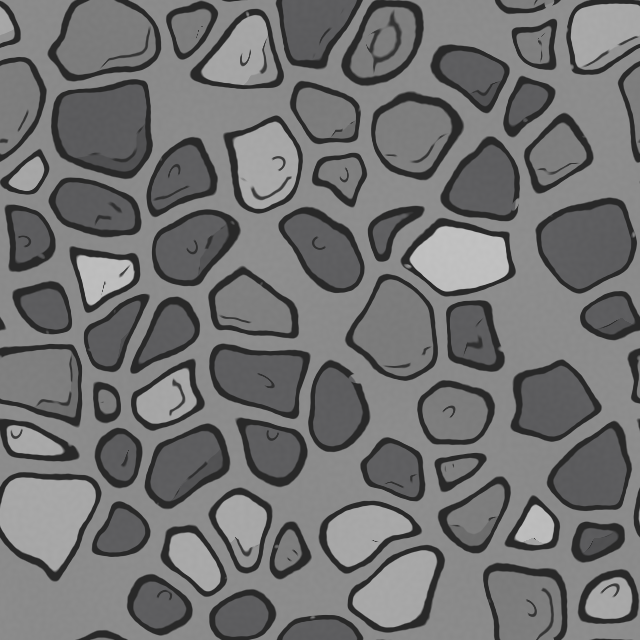
Write a WebGL 1 fragment shader that draws this texture.

```glsl
precision highp float;
// Seamless cartoon paving: grey stones with hand-inked outlines in flat mortar.
// A wrapping, weighted Voronoi diagram gives each stone its rounded distance
// field; gradient noise bends the shapes and roughens and breaks the ink.
uniform vec2 u_resolution;

const float GRID = 9.0;          // stone sites per side of the tile
const float OUTLINE = 0.038;     // half width of the ink, in cells
const vec3 INK = vec3(0.155);
const vec3 MORTAR = vec3(0.545);
const vec3 DARK_STONE = vec3(0.365, 0.365, 0.372);
const vec3 MID_STONE = vec3(0.49);
const vec3 LIGHT_STONE = vec3(0.655);
const vec3 PALE_STONE = vec3(0.745);

vec3 hash3(vec2 c) {
  vec3 q = fract(vec3(c.xyx) * vec3(0.1031, 0.1030, 0.0973));
  q += dot(q, q.yxz + 33.33);
  return fract((q.xxy + q.yzz) * q.zyx);
}

float cornerSlope(vec2 cell, vec2 offset, float period) {
  float angle = 6.2832 * hash3(mod(cell, period) + 3.7).x;
  return dot(vec2(cos(angle), sin(angle)), offset);
}

// Gradient noise, about -0.7 to 0.7, wrapping after a whole period
float gradientNoise(vec2 p, float period) {
  vec2 i = floor(p), f = fract(p), e = vec2(1.0, 0.0);
  vec2 u = f * f * f * (f * (f * 6.0 - 15.0) + 10.0);
  float low = mix(cornerSlope(i, f, period), cornerSlope(i + e, f - e, period), u.x);
  float high = mix(cornerSlope(i + e.yx, f - e.yx, period),
                   cornerSlope(i + 1.0, f - 1.0, period), u.x);
  return mix(low, high, u.y);
}

// Site position in xy, its weight (relative stone size) in z
vec3 stoneSite(vec2 cell) {
  vec3 h = hash3(mod(cell, GRID) + 11.3);
  return vec3(cell + 0.13 + 0.74 * h.xy, mix(-0.3, 0.3, h.z));
}

float power(vec2 p, vec3 site) {
  vec2 v = p - site.xy;
  return dot(v, v) - site.z;
}

vec2 findStone(vec2 p) {
  vec2 best = floor(p);
  float least = 100.0;
  for (int y = -2; y <= 2; y++) for (int x = -2; x <= 2; x++) {
    vec2 cell = floor(p) + vec2(x, y);
    float value = power(p, stoneSite(cell));
    if (value < least) { least = value; best = cell; }
  }
  return best;
}

// x: rounded distance to the cell border, y: clear room around the site
vec2 borderDistance(vec2 p, vec2 stone, float rounding) {
  vec3 site = stoneSite(stone);
  float sum = 0.0, room = 10.0;
  for (int y = -2; y <= 2; y++) for (int x = -2; x <= 2; x++) {
    if (x == 0 && y == 0) continue;
    vec3 other = stoneSite(stone + vec2(x, y));
    float span = 2.0 * length(other.xy - site.xy);
    sum += exp(-(power(p, other) - power(p, site)) / span / rounding);
    room = min(room, (power(site.xy, other) + site.z) / span);
  }
  return vec2(-rounding * log(max(sum, 1e-20)), room);
}

float stroke(float dist, float halfWidth, float soft) {
  return 1.0 - smoothstep(halfWidth - soft, halfWidth + soft, abs(dist));
}

vec3 stoneColour(float pick) {
  vec3 colour = mix(DARK_STONE, MID_STONE, step(0.42, pick));
  colour = mix(colour, LIGHT_STONE, step(0.72, pick));
  return mix(colour, PALE_STONE, step(0.95, pick));
}

// Short curved chip mark around a centre
float chipMark(vec2 q, float angle, float soft) {
  float c = cos(angle), s = sin(angle);
  q = mat2(c, -s, s, c) * q;
  float ring = length(q * vec2(1.0, 1.7)) - 0.12;
  return stroke(ring, 0.02, soft) * smoothstep(-0.05, 0.0, q.x + 0.6 * q.y);
}

void main() {
  vec2 uv = gl_FragCoord.xy / u_resolution;
  float soft = 0.8 * GRID / min(u_resolution.x, u_resolution.y);
  vec2 bend = vec2(gradientNoise(uv * 6.0, 6.0), gradientNoise(uv * 6.0 + 2.5, 6.0));
  vec2 p = uv * GRID + 0.38 * bend;

  // Stone shape
  vec2 stone = findStone(p);
  vec3 site = stoneSite(stone);
  vec3 trait = hash3(mod(stone, GRID) + 41.9);
  vec3 detail = hash3(mod(stone, GRID) + 73.1);
  float gap = mix(0.10, 0.15, trait.y);
  vec2 border = borderDistance(p, stone, mix(0.035, 0.075, trait.z));
  float wobble = gradientNoise(p * 2.0 + 17.0 * trait.xy, GRID * 2.0);
  float rough = gradientNoise(uv * 110.0, 110.0);
  float inside = border.x - gap + 0.085 * wobble + 0.008 * rough;
  if (border.y - gap < 0.06) inside = -1.0;

  // Facet along one side, tapering into the outline
  float breaks = gradientNoise(p * 3.0 + 9.0 * detail.xy, GRID * 3.0);
  float tilt = -0.9 + 1.6 * (detail.x - 0.5);
  float facing = dot(normalize(p - site.xy + 1e-4), vec2(cos(tilt), sin(tilt)));
  float depth = 0.17 * smoothstep(0.25, 0.75, facing);
  float hasFacet = step(0.5, detail.y);
  float facet = hasFacet * (1.0 - smoothstep(-soft, soft, inside - depth));
  float crease = hasFacet * stroke(inside - depth, 0.017, soft)
    * smoothstep(0.06, 0.12, depth) * smoothstep(-0.15, 0.0, breaks);

  // Ink: outline with slight breaks, creases and chips
  float width = OUTLINE * (1.0 + 0.3 * breaks);
  float outline = stroke(inside, width, soft) * (1.0 - smoothstep(0.48, 0.53, breaks));
  float chip = chipMark(p - site.xy - 0.1 * (trait.yz - 0.5), 6.2832 * detail.x, soft)
    * step(0.66, detail.z) * smoothstep(0.06, 0.1, inside);
  float ink = max(outline, 0.85 * max(crease, chip));

  // Flat fills with faint paper grain
  vec3 fill = stoneColour(trait.x) * (1.0 - 0.13 * facet * step(0.75, detail.y));
  vec3 colour = mix(MORTAR, fill, smoothstep(-soft, soft, inside));
  colour += 0.012 * rough + 0.02 * gradientNoise(uv * 4.0, 4.0);
  gl_FragColor = vec4(mix(colour, INK, ink), 1.0);
}
```
